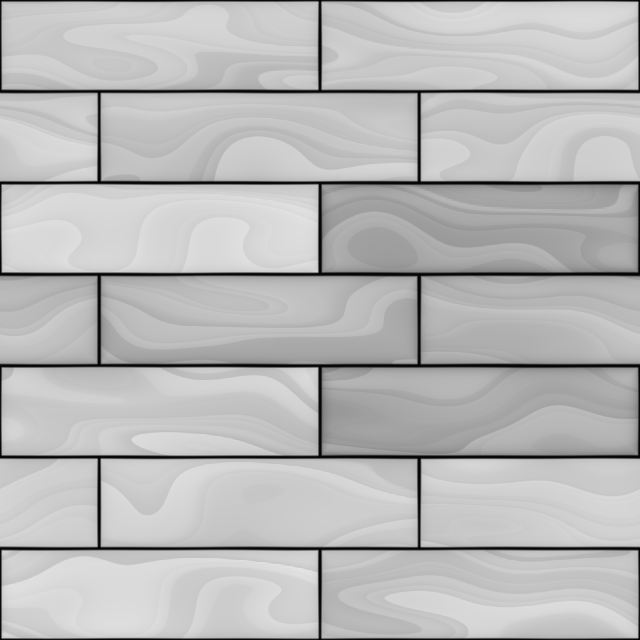
Give the GLSL for this texture, as a Shadertoy shader.

```glsl
// Base grey of each plank, two per row, from the bottom row up
const float plankTone[14] = float[14](
    0.84, 0.78,  0.80, 0.82,  0.79, 0.67,  0.71, 0.72,
    0.83, 0.66,  0.76, 0.79,  0.78, 0.80);

float hash(float n) {
    return fract(sin(n * 12.9898 + 4.1) * 437.585);
}

// Height field of layered sines; its contours form waves and knots
float grainField(vec2 p, float seed) {
    float warp = 1.2 * sin(4.0 * p.x + 3.0 * p.y + seed);
    float h = 4.6 * p.y;
    h += 1.0 * sin(5.0 * p.x + 2.5 * p.y + seed * 1.7);
    h += 0.65 * sin(8.0 * p.x - 4.0 * p.y + seed * 2.3 + warp);
    h += 0.6 * sin(3.0 * p.x + 7.0 * p.y + seed * 3.1 - warp);
    return h;
}

// Flat bands of random shade between contours, with a faint ramp in each
float grainShade(vec2 p, float seed) {
    float level = 1.6 * grainField(p, seed);
    level += 0.3 * sin(2.6 * level + seed);
    float band = floor(level);
    float f = level - band;
    float soft = clamp(1.5 * fwidth(level), 0.04, 0.9);
    float edge = smoothstep(1.0 - soft, 1.0, f);
    float here = hash(band + seed) + 0.3 * f;
    float next = hash(band + 1.0 + seed);
    return mix(here, next, edge) - 0.6;
}

void mainImage(out vec4 fragColor, in vec2 fragCoord) {
    vec2 uv = fragCoord / iResolution.xy;

    // Seven rows of two planks, odd rows shifted
    float row = min(floor(uv.y * 7.0), 6.0);
    float along = (uv.x - 0.155 * mod(row, 2.0)) * 2.0;
    float column = mod(floor(along), 2.0);
    vec2 p = vec2(fract(along), fract(uv.y * 7.0));
    int plank = int(row * 2.0 + column);
    float tone = plankTone[plank];
    float seed = 30.0 * hash(float(plank) + 3.0);

    // Wood grain and slow shading
    float grey = tone + 0.095 * grainShade(p, seed);
    grey += 0.025 * sin(4.0 * p.x + seed) * sin(3.0 * p.y + seed * 2.0);

    // Distance to the plank edge, with slightly rounded corners
    vec2 halfSize = vec2(0.25, 0.5 / 7.0);
    vec2 q = abs(p - 0.5) * 2.0 * halfSize - halfSize + 0.004;
    float d = 0.004 - length(max(q, 0.0)) - min(max(q.x, q.y), 0.0);

    // Soft edge shadow, deeper on darker planks
    float dark = 1.0 - smoothstep(0.66, 0.80, tone);
    grey *= 1.0 - (0.12 + 0.24 * dark) * exp(-max(d, 0.0) / 0.007);

    // Black seams of slightly uneven width
    float wobble = 0.0004 * sin(uv.x * 23.0 + row * 2.0) * sin(uv.y * 31.0 + uv.x * 9.0);
    float wood = smoothstep(0.0004, 0.0043, d + wobble - 0.0003 * dark);
    grey = mix(0.02, grey, wood);

    fragColor = vec4(vec3(grey), 1.0);
}
```
